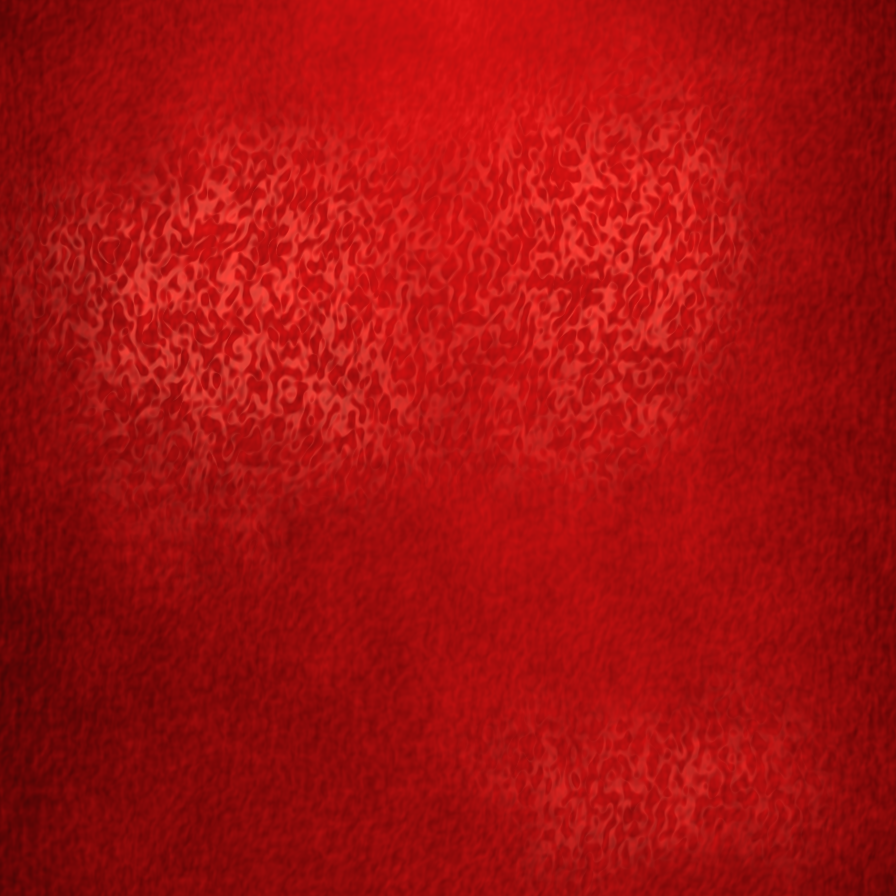
This texture is drawn by a Shadertoy shader. Its source:

```glsl
const float BASE_TONE = 0.595;
const float VIGNETTE = 0.14;
const float PILE = 0.095;
const float FINE = 0.065;
const float RELIEF = 0.045;
const float CLUMP = 0.050;
const float BLOTCH = 0.060;
const float STREAK = 0.075;
const float BEND = 0.022;
const float CURL = 0.0030;
const float LEAN = 0.12;
const vec2 PILE_SCALE = vec2(122.0, 80.0);
const vec2 FINE_SCALE = vec2(215.0, 150.0);
const vec2 CLUMP_SCALE = vec2(52.0, 38.0);
const vec2 STREAK_SCALE = vec2(165.0, 26.0);
const vec2 GLINT_SCALE = vec2(112.0, 72.0);
const vec2 LIGHT_STEP = vec2(0.003, -0.003);
const vec3 GLINT_COLOR = vec3(0.19, 0.19, 0.15);

float hash(vec2 p) {
    return fract(sin(dot(p, vec2(127.1, 311.7))) * 43758.5453);
}

vec2 slope(vec2 cell) {
    float angle = 6.28318 * hash(cell);
    return vec2(cos(angle), sin(angle));
}

// Gradient noise, roughly -0.7 to 0.7
float noise(vec2 p) {
    vec2 i = floor(p);
    vec2 f = p - i;
    vec2 u = f * f * f * (f * (f * 6.0 - 15.0) + 10.0);
    vec2 e = vec2(1.0, 0.0);
    float low = mix(dot(slope(i), f), dot(slope(i + e), f - e), u.x);
    float high = mix(dot(slope(i + e.yx), f - e.yx),
                     dot(slope(i + 1.0), f - 1.0), u.x);
    return mix(low, high, u.y);
}

vec2 noise2(vec2 p) {
    return vec2(noise(p), noise(p + 26.5));
}

// Soft elliptical pool of light
float glow(vec2 p, vec2 center, vec2 radius) {
    vec2 d = (p - center) / radius;
    return exp(-dot(d, d));
}

// Thin, branching flecks gathered in loose clusters
float glints(vec2 p) {
    float ridge = 1.0 - 2.6 * abs(noise(p * GLINT_SCALE * 0.7 + 57.0));
    float fleck = noise(p * GLINT_SCALE + 83.0);
    float cluster = noise(p * CLUMP_SCALE * 0.6 + 11.0);
    return smoothstep(0.0, 0.9, ridge + 0.9 * fleck + 0.7 * cluster - 0.25);
}

void mainImage(out vec4 fragColor, in vec2 fragCoord) {
    vec2 uv = fragCoord / iResolution.xy;

    // Broad lighting, with uneven edges
    vec2 q = uv + 0.07 * noise2(uv * 6.0 + 3.0) + 0.04 * noise2(uv * 17.0 + 9.0);
    float left = glow(q, vec2(0.25, 0.65), vec2(0.22, 0.22));
    float right = glow(q, vec2(0.69, 0.71), vec2(0.18, 0.23));
    float lower = glow(q, vec2(0.73, 0.13), vec2(0.24, 0.13));
    float top = glow(q, vec2(0.50, 1.00), vec2(0.26, 0.36));
    float middle = glow(q, vec2(0.60, 0.38), vec2(0.22, 0.20));
    float shade = glow(q, vec2(0.10, 0.22), vec2(0.30, 0.24));
    float tone = BASE_TONE + 0.21 * top + 0.09 * left + 0.09 * right
               + 0.08 * middle + 0.08 * lower - 0.11 * shade;

    vec2 fromCenter = abs(uv - 0.5) * 2.0;
    float border = smoothstep(0.65, 1.05, fromCenter.x);
    tone -= VIGNETTE * (0.8 * border + 0.5 * smoothstep(0.8, 1.0, fromCenter.y) * fromCenter.x);

    // Leaning nap with small irregular curls
    vec2 nap = uv + CURL * noise2(uv * 55.0 + 67.0);
    nap.x += BEND * noise(uv * 5.0 + 41.0) - LEAN * nap.y;

    // Clumped pile, faintly side-lit and calmer under the top light
    float pile = noise(nap * PILE_SCALE);
    float relief = pile - noise((nap + LIGHT_STEP) * PILE_SCALE);
    float fine = noise(nap * FINE_SCALE + 7.0);
    float clump = noise(nap * CLUMP_SCALE + 29.0);
    float blotch = noise(uv * vec2(15.0, 11.0) + 5.0);
    float streak = noise((uv + vec2(0.0, CURL)) * STREAK_SCALE);
    float sheen = clamp(left + 0.75 * right + 0.5 * lower, 0.0, 1.0);
    float strength = mix(0.9, 1.15, sheen) * (1.0 - 0.45 * top - 0.25 * middle);
    tone += strength * (PILE * pile + RELIEF * relief + FINE * fine + CLUMP * clump);
    tone += BLOTCH * blotch + STREAK * streak * (0.2 + border);

    // Deep red ramp, warming only in the brightest parts
    tone = clamp(tone, 0.28, 0.90);
    float warm = 0.018 + 0.047 * smoothstep(0.35, 0.82, tone)
               + 0.05 * smoothstep(0.80, 0.92, tone);
    vec3 color = vec3(tone, warm, warm + 0.002);

    // Glints on the lit patches
    color += GLINT_COLOR * glints(nap) * smoothstep(0.12, 0.85, sheen);

    fragColor = vec4(clamp(color, 0.0, 1.0), 1.0);
}
```
